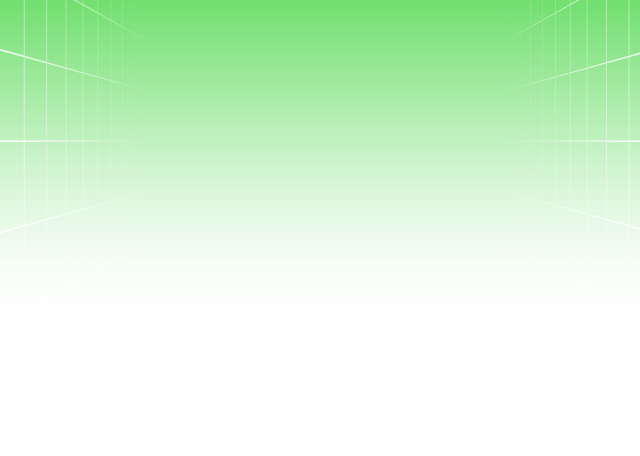
Reproduce this background procedurally as a Shadertoy shader.

```glsl
// Green-to-white vertical fade with faint perspective grid walls at both sides.
#define GREEN vec3(0.445, 0.875, 0.435)
#define WHITE vec3(1.0)
#define FADE_START -0.39       // vertical fade range, measured down from the top
#define FADE_END 0.73
#define VANISH vec2(0.0145, 0.3095) // offset from centre, depth from top
#define RAY_SLOPE 0.28
#define RAY_WIDTH 0.0048       // full width per unit of distance
#define POST_WIDTH 0.0018
#define POST_DEPTH 8.25        // perspective scale of the posts
#define POST_PHASE 12.44
#define WALL_INNER 0.392       // the walls dissolve at this distance
#define WALL_OUTER 0.72

// Share of a pixel covered by a line, for a signed distance to its axis.
float lineCoverage(float dist, float width, float pixel) {
    float halfWidth = 0.5 * width;
    float upper = clamp(dist + 0.5 * pixel, -halfWidth, halfWidth);
    float lower = clamp(dist - 0.5 * pixel, -halfWidth, halfWidth);
    return (upper - lower) / pixel;
}

float greenAmount(float depth) {
    return 1.0 - smoothstep(FADE_START, FADE_END, depth);
}

// Lines that spread from the vanishing point at equal steps of slope.
float rays(vec2 p, float pixel) {
    float slope = RAY_SLOPE * round(p.y / (p.x * RAY_SLOPE));
    float dist = (p.y - slope * p.x) / sqrt(1.0 + slope * slope);
    return lineCoverage(dist, RAY_WIDTH * p.x, pixel);
}

// Upright lines at equal steps of depth, so they crowd towards the middle.
float posts(float x, float pixel) {
    float index = round(POST_DEPTH / x - POST_PHASE);
    float postX = POST_DEPTH / (index + POST_PHASE);
    return lineCoverage(x - postX, POST_WIDTH, pixel);
}

void mainImage(out vec4 fragColor, in vec2 fragCoord) {
    // Height units, with y running down from the top
    float pixel = 1.0 / iResolution.y;
    vec2 uv = fragCoord * pixel;
    float depth = 1.0 - uv.y;
    float centreX = 0.5 * iResolution.x * pixel;

    // Background
    float tint = greenAmount(depth) / greenAmount(0.0);
    vec3 color = mix(WHITE, GREEN, tint);

    // Mirrored grid walls
    vec2 wall = vec2(uv.x - centreX, depth) - VANISH;
    wall.x = max(abs(wall.x), 0.1);
    float wallFade = clamp((wall.x - WALL_INNER) / (WALL_OUTER - WALL_INNER), 0.0, 1.0);
    float rayLight = rays(wall, pixel) * pow(wallFade, 0.8);
    float postFade = 0.7 * wallFade * (1.0 - smoothstep(0.54, 0.64, depth));
    float postLight = posts(wall.x, pixel) * postFade;
    color = mix(color, WHITE, max(rayLight, postLight));

    fragColor = vec4(color, 1.0);
}
```
